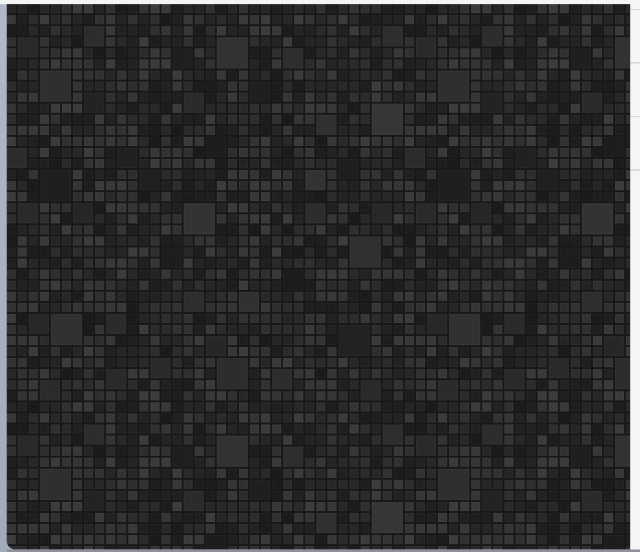
Give the GLSL for this pattern, as a Shadertoy shader.

```glsl
// A dark mosaic of small grey squares, broken up by scattered 2x2 and 3x3 blocks.
// A 36-cell tile wraps over the canvas; hashes pick each block's slot and shade.
// A pale frame with a rounded lower left corner surrounds the mosaic.

// Layout, in canvas heights, measured from the top left
const float PITCH = 0.02004;
const vec2 GRID_ORIGIN = vec2(0.0102, 0.0057);
const vec2 PANEL_MIN = vec2(0.0121, 0.0076);
const vec2 PANEL_MAX = vec2(1.1418, 0.9955);
const float CORNER_RADIUS = 0.016;

// Mosaic, in cells
const float TILE = 36.0;
const float LARGE_SPAN = 12.0;   // one 3x3 block per region of this side
const float MEDIUM_SPAN = 6.0;   // at most one 2x2 block per region
const float MEDIUM_CHANCE = 0.92;
const float GAP = 0.09;          // half the width of the dark joints
const float RIM = 0.09;

// Shades
const float JOINT_SHADE = 0.095;
const float RIM_LIGHT = 0.018;
const vec2 SMALL_SHADES = vec2(0.10, 0.235);
const vec2 MEDIUM_SHADES = vec2(0.11, 0.20);
const vec2 LARGE_SHADES = vec2(0.105, 0.22);
const vec3 PAPER = vec3(0.96);
const vec3 SIDE_BLUE = vec3(0.65, 0.69, 0.75);
const vec3 BOTTOM_EDGE = vec3(0.56, 0.57, 0.60);
const vec3 RULE_GREY = vec3(0.85);

float hash(vec2 p, float seed) {
    vec3 q = fract(vec3(p.xyx + seed * 7.31) * vec3(0.1031, 0.1030, 0.0973));
    q += dot(q, q.yzx + 33.33);
    return fract((q.x + q.y) * q.z);
}

// Block of the region around a cell: xy = first cell, z = side
vec3 scatterBlock(vec2 cell, float span, float side, float seed) {
    vec2 region = floor((cell + 0.5) / span);
    vec2 random = vec2(hash(region, seed), hash(region, seed + 1.0));
    return vec3(region * span + floor(random * (span - side + 1.0)), side);
}

bool covers(vec3 block, vec2 cell) {
    vec2 offset = abs(cell + 0.5 - block.xy - 0.5 * block.z);
    return max(offset.x, offset.y) < 0.5 * block.z;
}

bool overlaps(vec3 a, vec3 b) {
    vec2 apart = abs(a.xy + 0.5 * a.z - b.xy - 0.5 * b.z);
    return max(apart.x, apart.y) < 0.5 * (a.z + b.z) - 0.25;
}

float mosaic(vec2 grid, float pixel) {
    vec2 tile = mod(grid, TILE);
    vec2 cell = min(floor(tile), TILE - 1.0);
    vec3 large = scatterBlock(cell, LARGE_SPAN, 3.0, 3.0);
    vec3 medium = scatterBlock(cell, MEDIUM_SPAN, 2.0, 8.0);
    vec2 mediumRegion = floor((cell + 0.5) / MEDIUM_SPAN);
    bool mediumKept = hash(mediumRegion, 13.0) < MEDIUM_CHANCE && !overlaps(medium, large);

    // Choose the square that owns this cell
    vec3 block = vec3(cell, 1.0);
    float shade = mix(SMALL_SHADES.x, SMALL_SHADES.y, hash(cell, 17.0));
    if (covers(large, cell)) {
        block = large;
        shade = mix(LARGE_SHADES.x, LARGE_SHADES.y, sqrt(hash(large.xy, 21.0)));
    } else if (mediumKept && covers(medium, cell)) {
        block = medium;
        shade = mix(MEDIUM_SHADES.x, MEDIUM_SHADES.y, hash(medium.xy, 25.0));
    }

    // Face with a slightly lighter rim
    vec2 inset = 0.5 * block.z - abs(tile - block.xy - 0.5 * block.z);
    float edge = min(inset.x, inset.y);
    float aa = 0.6 * pixel;
    float face = smoothstep(GAP - aa, GAP + aa, edge);
    float rim = 1.0 - smoothstep(GAP + RIM - aa, GAP + RIM + aa, edge);
    return mix(JOINT_SHADE, shade + RIM_LIGHT * rim, face);
}

vec3 surround(vec2 p, float pixel) {
    // Faint rules cross the upper part of the right margin
    float ruleDistance = abs(mod(p.y - 0.113, 0.097) - 0.0005);
    float rule = (1.0 - smoothstep(0.0008, 0.0008 + pixel, ruleDistance)) * step(p.y, 0.35);
    vec3 color = mix(PAPER, RULE_GREY, rule * step(PANEL_MAX.x, p.x));
    vec3 side = SIDE_BLUE * mix(1.05, 0.97, p.y);
    color = mix(color, side, 1.0 - smoothstep(-pixel, pixel, p.x - PANEL_MIN.x - CORNER_RADIUS));
    color = mix(color, PAPER, 1.0 - smoothstep(-pixel, pixel, p.y - PANEL_MIN.y));
    float bottom = smoothstep(-pixel, pixel, p.y - PANEL_MAX.y) * step(PANEL_MIN.x, p.x);
    return mix(color, BOTTOM_EDGE, bottom);
}

// Signed distance to the panel, rounded at its lower left only
float panelDistance(vec2 p) {
    vec2 center = 0.5 * (PANEL_MIN + PANEL_MAX);
    vec2 q = p - center;
    float radius = q.x < 0.0 && q.y > 0.0 ? CORNER_RADIUS : 0.0;
    vec2 d = abs(q) - 0.5 * (PANEL_MAX - PANEL_MIN) + radius;
    return length(max(d, 0.0)) + min(max(d.x, d.y), 0.0) - radius;
}

void mainImage(out vec4 fragColor, in vec2 fragCoord) {
    float pixel = 1.0 / iResolution.y;
    vec2 p = vec2(fragCoord.x, iResolution.y - fragCoord.y) * pixel;
    vec3 squares = vec3(mosaic((p - GRID_ORIGIN) / PITCH, pixel / PITCH));
    float outside = smoothstep(-0.5 * pixel, 0.5 * pixel, panelDistance(p));
    fragColor = vec4(mix(squares, surround(p, pixel), outside), 1.0);
}
```
